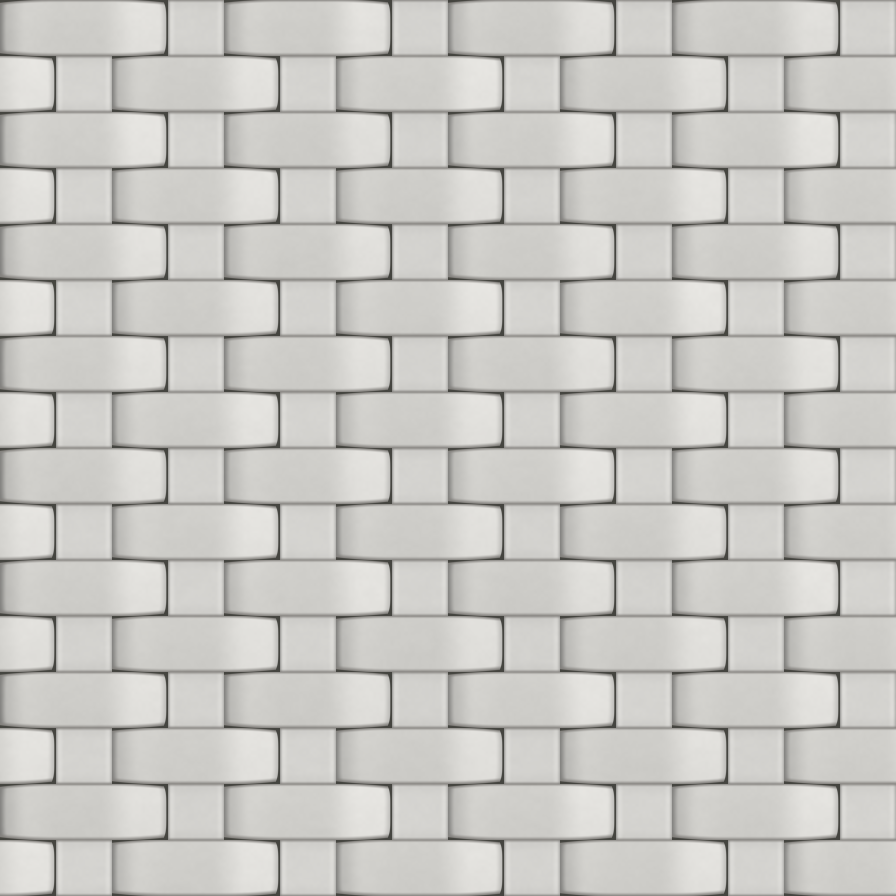
A Shadertoy shader for this pattern:

```glsl
#define ROWS 16.0          // strips down the canvas; one repeat is 4 strip heights wide
#define BAND 3.0           // length of a wide band, in strip heights
#define TAPER 0.06         // narrowing of a band towards its ends
#define SEAM 0.06          // softness of the creases
#define GRAIN 0.016
#define VARIATION 0.012
#define FACE vec3(0.806, 0.802, 0.786)
#define LIGHT vec3(0.900, 0.895, 0.880)
#define POST vec3(0.830, 0.826, 0.812)
#define SHADE vec3(0.52, 0.51, 0.495)
#define GAP vec3(0.27, 0.27, 0.25)

float hash(vec2 p) {
    vec3 q = fract(vec3(p.xyx) * 0.1031);
    q += dot(q, q.yzx + 33.33);
    return fract((q.x + q.y) * q.z);
}

// Value noise that wraps after a whole number of lattice cells
float wrapNoise(vec2 uv, vec2 period) {
    vec2 p = uv * period, i = floor(p), f = fract(p);
    f = f * f * (3.0 - 2.0 * f);
    vec2 a = mod(i, period), b = mod(i + 1.0, period);
    return mix(mix(hash(a), hash(vec2(b.x, a.y)), f.x),
               mix(hash(vec2(a.x, b.y)), hash(b), f.x), f.y);
}

// Wide horizontal band: x runs 0..BAND, y runs -0.5..0.5
vec3 bandColor(float x, float y, float aa, float tone) {
    float nearEnd = clamp(1.0 - min(x, BAND - x), 0.0, 1.0);
    float side = 0.5 - TAPER * pow(nearEnd, 2.0) - abs(y);
    float bulge = 0.07 * pow(abs(2.0 * y), 5.0);
    float left = x - 0.5 * bulge;
    float right = BAND - 0.03 - bulge - x;

    // Sheen towards the right end, soft shadow under the left one
    float sheen = smoothstep(1.75, 2.45, x) * (0.85 + 10.0 * tone);
    vec3 col = mix(FACE, LIGHT, sheen);
    col *= 1.0 + 0.02 * smoothstep(0.15, 0.45, x) * smoothstep(1.1, 0.5, x);
    col *= mix(0.70, 1.0, smoothstep(-0.02, 0.13, left));
    col *= mix(0.90, 1.0, smoothstep(0.0, 0.5, left));
    col *= mix(0.84, 1.0, smoothstep(-0.02, 0.13, right));
    col *= 1.0 + 0.025 * y;

    // Creased sides, deeper below, and dark gaps beyond the outline
    float crease = y < 0.0 ? 1.25 * SEAM : 0.9 * SEAM;
    col = mix(SHADE, col, smoothstep(-0.015, crease, side));
    return mix(GAP, col, smoothstep(-aa, aa, min(side + 0.01, min(left + 0.02, right))));
}

// Upright strip showing between two bands: x runs 0..1
vec3 postColor(float x, float y, float aa) {
    float side = min(x, 1.0 - x);
    float rim = smoothstep(0.03, 0.07, side) * smoothstep(0.15, 0.07, side);
    vec3 col = POST + 0.03 * rim;
    col *= mix(0.97, 1.0, smoothstep(0.0, 0.25, 0.5 - abs(y)));
    col *= mix(0.66, 1.0, smoothstep(-0.02, 0.05, x));
    col *= mix(0.80, 1.0, smoothstep(-0.02, 0.05, 1.0 - x));
    return mix(SHADE, col, smoothstep(-0.02, SEAM, 0.5 - abs(y)));
}

void mainImage(out vec4 fragColor, in vec2 fragCoord) {
    vec2 uv = fragCoord / iResolution.xy;
    vec2 p = uv * ROWS;
    float aa = 0.75 * ROWS / iResolution.y;

    // Alternate rows shift by half a repeat
    float row = floor(p.y);
    float shifted = p.x - 2.0 * (1.0 - mod(row, 2.0));
    float x = mod(shifted, 4.0);
    float y = fract(p.y) - 0.5;
    float column = mod(floor(shifted / 4.0), ROWS / 4.0);
    float tone = (hash(vec2(column, row) + 7.0) - 0.5) * VARIATION;

    vec3 col = x < BAND ? bandColor(x, y, aa, tone) : postColor(x - BAND, y, aa);

    // Faint mottling and fine grain
    float mottle = wrapNoise(uv, vec2(80.0, 112.0)) - 0.5;
    float grain = wrapNoise(uv, vec2(256.0)) - 0.5;
    col *= 1.0 + tone + GRAIN * (0.7 * mottle + 0.6 * grain);

    fragColor = vec4(col, 1.0);
}
```
